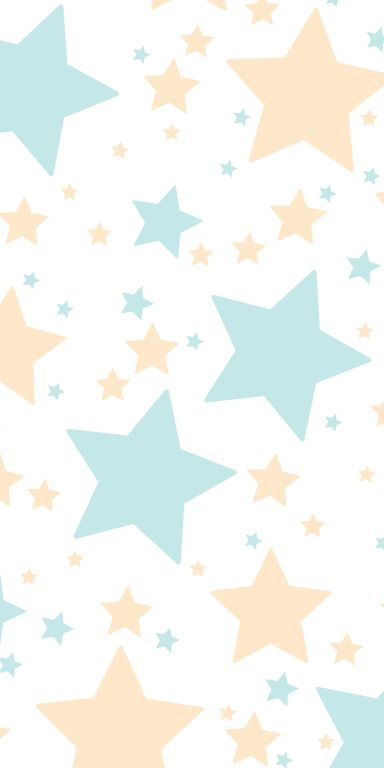
Write a Shadertoy shader that draws this pattern.

```glsl
const vec3 PAPER = vec3(1.0);
const vec3 TEAL = vec3(0.77, 0.91, 0.91);
const vec3 PEACH = vec3(0.995, 0.91, 0.79);

// All lengths are fractions of the canvas width.
const vec2 ANCHOR_ORIGIN = vec2(0.30, 0.07);
const vec2 ANCHOR_STEP = vec2(0.72, 0.34);
const float ROW_LEAN = 0.03;
const float ANCHOR_JITTER = 0.04;
const float ANCHOR_RADII[5] = float[5](0.165, 0.235, 0.23, 0.24, 0.10);
const vec2 MEDIUM_RADII = vec2(0.068, 0.086);
const float MEDIUM_JITTER = 0.024;

const float SMALL_PITCH = 0.178;
const float SMALL_GRID_ANGLE = 0.42;
const float SMALL_RADII[4] = float[4](0.024, 0.046, 0.034, 0.047);
const float SMALL_GAP = 0.016;
const float SMALL_TEAL_SHARE = 0.58;
const int SMALL_TRIES = 6;

const float NOTCH = 0.49;     // inner radius over outer radius
const float ROUNDING = 0.025; // corner radius over outer radius
const float TEAL_TILT = 0.0;
const float PEACH_TILT = 1.51;
const float TILT_SPREAD = 0.16;
const float SECTOR = 1.256637;

vec2 hash2(vec2 p) {
    vec3 q = fract(p.xyx * vec3(0.1031, 0.1030, 0.0973));
    q += dot(q, q.yzx + 33.33);
    return fract((q.xx + q.yz) * q.zy);
}

// Signed distance to a five-pointed star with rounded corners.
float starDistance(vec2 p, float radius, float tilt) {
    float angle = atan(p.y, p.x) - tilt + 0.5 * SECTOR;
    angle = abs(mod(angle, SECTOR) - 0.5 * SECTOR);
    float core = radius * (1.0 - ROUNDING);
    vec2 fromTip = length(p) * vec2(cos(angle), sin(angle)) - vec2(core, 0.0);
    vec2 side = core * (NOTCH * vec2(cos(0.5 * SECTOR), sin(0.5 * SECTOR)) - vec2(1.0, 0.0));
    float along = clamp(dot(fromTip, side) / dot(side, side), 0.0, 1.0);
    float inside = side.x * fromTip.y - side.y * fromTip.x;
    return -sign(inside) * length(fromTip - side * along) - radius * ROUNDING;
}

// Adds one star to the pair of distances (teal, peach).
vec2 addStar(vec2 dist, vec2 p, float radius, bool teal, float random) {
    float tilt = (teal ? TEAL_TILT : PEACH_TILT) + (random - 0.5) * TILT_SPREAD;
    float d = starDistance(p, radius, tilt);
    return teal ? vec2(min(dist.x, d), dist.y) : vec2(dist.x, min(dist.y, d));
}

vec2 rowOrigin(float row) {
    float shift = 0.5 * ANCHOR_STEP.x * mod(row, 2.0) + ROW_LEAN * row;
    return ANCHOR_ORIGIN + vec2(shift, ANCHOR_STEP.y * row);
}

// Large stars on a staggered lattice, medium peach stars in its holes.
vec2 largeStars(vec2 p) {
    vec2 dist = vec2(9.0);
    float middle = round((p.y - ANCHOR_ORIGIN.y) / ANCHOR_STEP.y);
    for (int i = -1; i <= 1; i++) {
        float row = middle + float(i);
        vec2 q = p - rowOrigin(row);

        float column = round(q.x / ANCHOR_STEP.x);
        vec2 random = hash2(vec2(column, row) + 17.0);
        vec2 center = vec2(column * ANCHOR_STEP.x, 0.0) + (random - 0.5) * ANCHOR_JITTER;
        int kind = int(mod(column + 3.0 * row + 2.0, 5.0) + 0.5) % 5;
        bool teal = kind == 1 || kind >= 3;
        dist = addStar(dist, q - center, ANCHOR_RADII[kind], teal, random.x);

        float hole = floor(q.x / ANCHOR_STEP.x);
        random = hash2(vec2(hole, row) + 53.0);
        center = vec2((hole + 0.5) * ANCHOR_STEP.x, 0.0) + (random - 0.5) * MEDIUM_JITTER;
        float radius = mix(MEDIUM_RADII.x, MEDIUM_RADII.y, random.y);
        dist = addStar(dist, q - center, radius, false, random.x);
    }
    return dist;
}

// Small stars: each grid cell seeks a spot clear of the larger ones.
vec2 smallStars(vec2 p) {
    float c = cos(SMALL_GRID_ANGLE), s = sin(SMALL_GRID_ANGLE);
    mat2 turn = mat2(c, -s, s, c);
    vec2 grid = turn * p / SMALL_PITCH;
    grid.x += hash2(vec2(floor(grid.y), 7.0)).x;
    vec2 cell = floor(grid);
    vec2 local = (grid - cell - 0.5) * SMALL_PITCH;
    vec2 random = hash2(cell + 91.0);
    float wanted = SMALL_RADII[int(random.x * 4.0)];

    float bestRoom = 0.0;
    vec2 bestSpot = vec2(0.0);
    for (int i = 0; i < SMALL_TRIES; i++) {
        vec2 spot = (hash2(cell + 31.0 * float(i + 4)) - 0.5) * SMALL_PITCH * 0.6;
        vec2 near = largeStars(p + (spot - local) * turn);
        float wall = 0.5 * SMALL_PITCH - max(abs(spot.x), abs(spot.y));
        float room = min(min(min(near.x, near.y), wall), wanted + SMALL_GAP);
        if (room > bestRoom) { bestRoom = room; bestSpot = spot; }
    }
    float radius = bestRoom >= wanted + SMALL_GAP - 0.001 ? wanted : SMALL_RADII[0];
    if (bestRoom < radius + SMALL_GAP - 0.001) return vec2(9.0);
    return addStar(vec2(9.0), (local - bestSpot) * turn, radius, random.y < SMALL_TEAL_SHARE, random.x);
}

void mainImage(out vec4 fragColor, in vec2 fragCoord) {
    vec2 p = fragCoord / iResolution.x;
    float edge = 0.75 / iResolution.x;
    vec2 dist = min(largeStars(p), smallStars(p));
    vec2 cover = 1.0 - smoothstep(-edge, edge, dist);
    vec3 color = mix(PAPER, PEACH, cover.y);
    fragColor = vec4(mix(color, TEAL, cover.x), 1.0);
}
```
